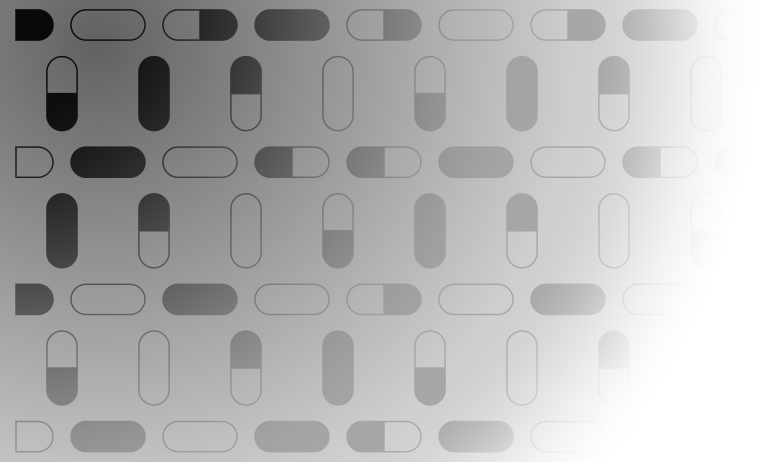
Reproduce this pattern procedurally as a WebGL 1 fragment shader.

```glsl
precision highp float;
// Rows of lying capsules alternate with rows of upright ones on a staggered lattice.
// Each capsule is hollow, solid or half filled, in a cycle of four along its row;
// radial gradients shade ground and ink, and a white haze covers the far side.

uniform vec2 u_resolution;

#define HEIGHT 462.0                 // design units down the canvas
#define PITCH vec2(92.0, 137.2)      // capsule spacing in each family
#define ORIGIN vec2(16.0, 25.0)      // first lying capsule, from the top left
#define HALF_LENGTH 37.0
#define RADIUS 15.1
#define HALF_STROKE 0.72
#define GLOW_CENTER vec2(98.0, 42.0) // darkest point of the ground
#define GROUND_RANGE vec2(0.38, 0.81)
#define INK_RANGE vec2(0.03, 0.65)
#define HAZE_RANGE vec2(480.0, 668.0)

// Fill kinds: 0 hollow, 1 solid, 2 first half, 3 second half.
vec4 lyingCycle(float row) {
  if (row < 0.5) return vec4(3.0, 0.0, 3.0, 1.0);
  if (row < 1.5) return vec4(2.0, 1.0, 0.0, 2.0);
  if (row < 2.5) return vec4(3.0, 0.0, 1.0, 0.0);
  return vec4(2.0, 1.0, 0.0, 1.0);
}

vec4 uprightCycle(float row) {
  if (row < 0.5) return vec4(3.0, 1.0, 2.0, 0.0);
  if (row < 1.5) return vec4(1.0, 2.0, 0.0, 3.0);
  return vec4(3.0, 0.0, 2.0, 1.0);
}

float pickKind(vec4 cycle, float column) {
  vec4 slot = vec4(equal(vec4(0.0, 1.0, 2.0, 3.0), vec4(mod(column, 4.0))));
  return dot(cycle, slot);
}

// Signed distance to a capsule lying along x.
float capsule(vec2 q) {
  q.x = max(abs(q.x) - (HALF_LENGTH - RADIUS), 0.0);
  return length(q) - RADIUS;
}

// Anti-aliased coverage of everything with a negative distance.
float cover(float d, float pixel) {
  return clamp(0.5 - d / pixel, 0.0, 1.0);
}

// Outline plus the filled part; "along" runs down the capsule's long axis.
float paintCapsule(float d, float along, float kind, float pixel) {
  float outline = cover(abs(d) - HALF_STROKE, pixel);
  float body = cover(d - HALF_STROKE, pixel);
  float part = 0.0;
  if (kind > 2.5) part = cover(-along - HALF_STROKE, pixel);
  else if (kind > 1.5) part = cover(along - HALF_STROKE, pixel);
  else if (kind > 0.5) part = 1.0;
  return max(outline, body * part);
}

float lyingInk(vec2 p, float pixel) {
  vec2 cell = floor((p - ORIGIN) / PITCH + 0.5);
  vec2 q = p - ORIGIN - cell * PITCH;
  float d = max(capsule(q), ORIGIN.x - p.x); // the first column is cut in half
  return paintCapsule(d, q.x, pickKind(lyingCycle(cell.y), cell.x), pixel);
}

float uprightInk(vec2 p, float pixel) {
  vec2 start = ORIGIN + 0.5 * PITCH;
  vec2 cell = floor((p - start) / PITCH + 0.5);
  vec2 q = p - start - cell * PITCH;
  return paintCapsule(capsule(q.yx), q.y, pickKind(uprightCycle(cell.y), cell.x), pixel);
}

void main() {
  // Design units, measured from the top left corner.
  float pixel = HEIGHT / u_resolution.y;
  vec2 p = vec2(gl_FragCoord.x, u_resolution.y - gl_FragCoord.y) * pixel;

  // Ground and ink brighten away from the upper left.
  float glow = length(p - GLOW_CENTER);
  float ground = mix(GROUND_RANGE.x, GROUND_RANGE.y, min(glow / HAZE_RANGE.x, 1.0));
  float ink = mix(INK_RANGE.x, INK_RANGE.y, smoothstep(60.0, 560.0, length(p)));

  float shade = mix(ground, ink, max(lyingInk(p, pixel), uprightInk(p, pixel)));

  // White haze over the far side.
  shade = mix(shade, 1.0, smoothstep(HAZE_RANGE.x, HAZE_RANGE.y, glow));
  gl_FragColor = vec4(vec3(shade), 1.0);
}
```
